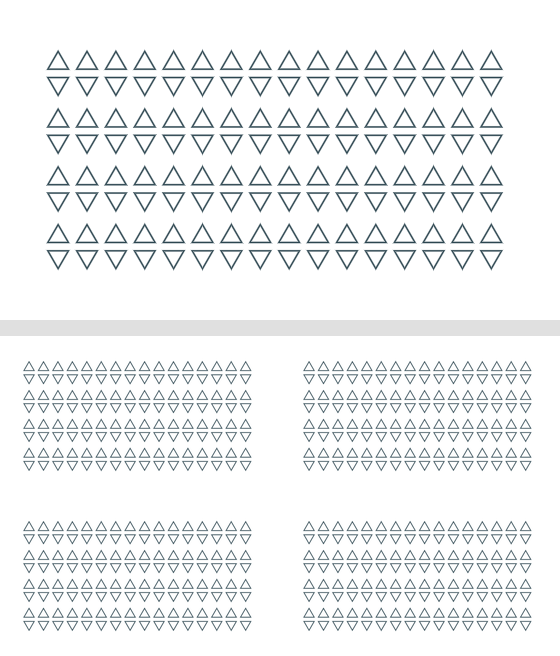
Top, the tile; bottom, the same tile 2 across and 2 down.
Write a Shadertoy shader that draws this pattern.

```glsl
// Rows of outlined triangles, mirrored in pairs, on a plain white ground.

const vec3  PAPER      = vec3(1.0);
const vec3  INK        = vec3(0.17, 0.27, 0.31);
const vec2  REPEATS    = vec2(16.0, 4.0);     // columns, mirrored pairs of rows
const float PITCH      = 0.09025;             // column spacing, in canvas heights
const vec2  CENTER     = vec2(-0.0165, 0.0);  // block offset, in canvas heights
// Sizes below are in column pitches
const float PAIR_PITCH = 2.0;
const float SIDE       = 0.805;
const float HALF_GAP   = 0.118;               // mirror axis to triangle base
const float LINE_WIDTH = 0.053;
const float SOFTNESS   = 0.8;                 // edge blend, in pixels

// Signed distance to an upright equilateral triangle with sharp corners
float triangleDistance(vec2 p, float side) {
    float inradius = side * sqrt(3.0) / 6.0;
    return max(-p.y, 0.5 * (sqrt(3.0) * abs(p.x) + p.y)) - inradius;
}

void mainImage(out vec4 fragColor, in vec2 fragCoord) {
    vec2 p = ((fragCoord - 0.5 * iResolution.xy) / iResolution.y - CENTER) / PITCH;
    float pixel = 1.0 / (iResolution.y * PITCH);

    // Repeat one cell, then mirror it across its horizontal axis
    vec2 cellSize = vec2(1.0, PAIR_PITCH);
    vec2 local = (fract(p / cellSize) - 0.5) * cellSize;
    local.y = abs(local.y) - HALF_GAP - SIDE * sqrt(3.0) / 6.0;

    // Stroke lies just inside the outer contour
    float outer = triangleDistance(local, SIDE);
    float stroke = abs(outer + 0.5 * LINE_WIDTH) - 0.5 * LINE_WIDTH;
    float coverage = 1.0 - smoothstep(-SOFTNESS * pixel, SOFTNESS * pixel, stroke);

    // Blank margin around the block keeps opposite canvas edges continuous
    vec2 inside = step(abs(p), 0.5 * REPEATS * cellSize);
    coverage *= inside.x * inside.y;

    fragColor = vec4(mix(PAPER, INK, coverage), 1.0);
}
```
